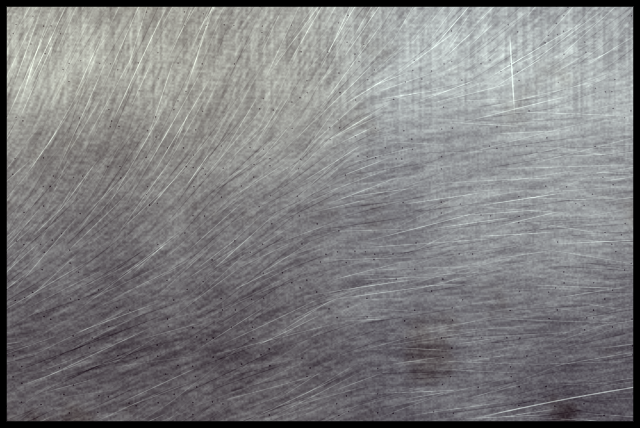
Write a WebGL 2 fragment shader that draws this texture.

```glsl
#version 300 es
precision highp float;

uniform vec2 u_resolution;
out vec4 fragColor;

float hash(vec2 p) {
    return fract(sin(dot(p, vec2(127.1, 311.7))) * 43758.5453);
}

float noise(vec2 p) {
    vec2 cell = floor(p), f = fract(p);
    f = f * f * (3.0 - 2.0 * f);
    return mix(mix(hash(cell), hash(cell + vec2(1, 0)), f.x),
               mix(hash(cell + vec2(0, 1)), hash(cell + vec2(1, 1)), f.x), f.y);
}

float fbm(vec2 p) {
    float sum = 0.0, amp = 0.5;
    for (int i = 0; i < 5; i++) {
        sum += amp * noise(p);
        p = mat2(1.6, 1.2, -1.2, 1.6) * p + 7.3;
        amp *= 0.5;
    }
    return sum;
}

// Thin line profile, kept at least about a pixel wide
float stroke(float d, float width) {
    float px = 1.0 / u_resolution.y;
    return min(1.0, width / px) * (1.0 - smoothstep(0.0, max(width, px), abs(d)));
}

// Staggered rows of slightly tilted, bent scratches along x
float scratches(vec2 q, float seed) {
    float sum = 0.0;
    float row = floor(q.y * 75.0);
    for (float k = -1.0; k <= 1.0; k++) {
        float r = row + k;
        float along = q.x / 0.42 + hash(vec2(r, seed));
        vec2 id = vec2(floor(along) + seed * 17.0, r);
        float x = fract(along) - 0.5;
        float tilt = (hash(id + 3.1) - 0.5) * 0.018;
        float bend = (hash(id + 8.7) - 0.5) * 0.03;
        float y = (r + hash(id + 5.3)) / 75.0 + tilt * x + bend * x * x;
        float reach = mix(0.12, 0.48, hash(id + 1.9));
        float fade = 1.0 - smoothstep(reach * 0.4, reach, abs(x));
        float power = hash(id + 6.4);
        float strength = power < 0.2 ? -0.35 : pow(power, 4.0);
        sum += strength * fade * stroke(q.y - y, 0.0021);
    }
    return sum;
}

// Soft light spot
float glow(vec2 p, vec2 centre, vec2 size) {
    vec2 d = (p - centre) / size;
    return exp(-dot(d, d));
}

void main() {
    vec2 p = gl_FragCoord.xy / u_resolution.y;
    float aspect = u_resolution.x / u_resolution.y;
    float right = smoothstep(0.5, 0.95, p.x + 0.25 * (noise(p * 4.0) - 0.5));

    // Broad sheen and stains
    float tone = mix(0.08, 0.64, smoothstep(0.0, 0.95, p.y)) + 0.12 * right * p.y;
    tone += 0.42 * glow(p, vec2(0.1, 0.85), vec2(0.32, 0.13));
    tone += 0.24 * glow(p, vec2(1.2, 0.84), vec2(0.45, 0.13));
    tone += 0.13 * glow(p, vec2(1.15, 0.4), vec2(0.4, 0.25));
    tone -= 0.12 * glow(p, vec2(0.5, 0.46), vec2(0.14, 0.12));
    tone += 0.55 * (fbm(p * 4.5 + 3.0) - 0.48);
    float stain = smoothstep(0.58, 0.78, fbm(p * 6.0 + 21.0));
    tone -= 0.22 * stain;

    // Brushing that follows a turning direction field
    float leftAngle = mix(0.38, 1.12, smoothstep(0.15, 0.7, p.y));
    float field = mix(leftAngle, 0.1 + 0.7 * smoothstep(0.7, 0.95, p.y), right);
    field += 0.35 * (noise(p * 5.0 + 11.0) - 0.5);
    float brushed = 0.0, lines = 0.0, total = 0.0;
    for (float i = 0.0; i < 16.0; i++) {
        float angle = -0.25 + 0.1 * i;
        float off = (angle - field) / 0.2;
        float weight = exp(-off * off);
        float c = cos(angle), s = sin(angle);
        vec2 q = mat2(c, -s, s, c) * p;
        brushed += weight * (noise(q * vec2(9.0, 165.0) + i * 31.0) - 0.5);
        lines += (weight + 0.035) * scratches(q + i * 0.37, i);
        total += weight;
    }
    tone += 0.75 * brushed / max(total, 0.3) + 0.62 * lines;

    // Vertical polish near the top and fine grain everywhere
    tone += 0.32 * smoothstep(0.55, 0.9, p.y) * (noise(p * vec2(170.0, 9.0)) - 0.5);
    tone += 0.26 * (noise(p * 240.0) - 0.5) + 0.2 * (noise(p * vec2(60.0, 150.0)) - 0.5);

    // Two deep gouges
    float arc = p.y - 0.025 - 0.23 * (p.x - 1.12) + 0.1 * (p.x - 1.12) * (p.x - 1.12);
    tone += 0.9 * stroke(arc, 0.003) * smoothstep(1.1, 1.2, p.x);
    float slit = p.x - 1.197 + 0.06 * (p.y - 0.82);
    tone += 0.7 * stroke(slit, 0.003) * smoothstep(0.72, 0.8, p.y) * (1.0 - smoothstep(0.88, 0.93, p.y));

    // Sparse dark pits
    vec2 pit = floor(p * 45.0);
    vec2 centre = 0.25 + 0.5 * vec2(hash(pit + 2.0), hash(pit + 4.0));
    float speck = 1.0 - smoothstep(0.03, 0.13, length(fract(p * 45.0) - centre));
    tone -= 0.55 * speck * step(0.86, hash(pit + 9.0));

    // Violet shadows, cool highlights, warmer left and stains
    vec3 color = mix(vec3(0.35, 0.33, 0.35), vec3(0.71, 0.73, 0.72), clamp(tone, -0.5, 1.6));
    float warmth = (1.0 - right) * smoothstep(0.3, 0.9, p.y) + 0.7 * stain - 0.4 * right;
    color += warmth * vec3(0.018, 0.006, -0.022);

    // Black frame
    vec2 inset = min(p, vec2(aspect, 1.0) - p);
    float px = 1.0 / u_resolution.y;
    color *= smoothstep(-0.5 * px, 0.5 * px, min(inset.x, inset.y) - 0.0156);
    fragColor = vec4(clamp(color, 0.0, 1.0), 1.0);
}
```
